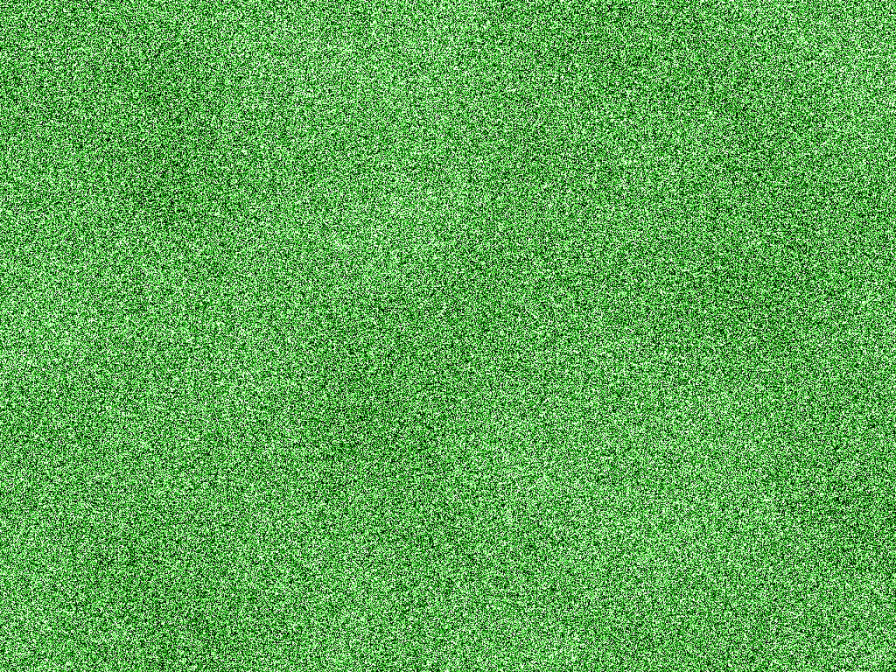
Write a Shadertoy shader that draws this texture.

```glsl
// Grassy green static: every tiny square grain adds strong grey noise to a
// green base and clips; the grains under a pixel are averaged by area. Soft
// cloudy patches of layered gradient noise shift the brightness.

#define GRAINS 768.0          // grains per canvas height
#define GRAIN_CONTRAST 0.88   // half range of the grey noise
#define CHROMA_CONTRAST 0.06  // half range of the tint noise
#define PATCH_SCALE 3.2       // patches per canvas height
#define PATCH_CONTRAST 0.26   // strength of the soft patches
#define BASE_GREEN vec3(0.27, 0.79, 0.20)
#define MAX_GRAINS 8          // most grains averaged along one axis

// Integer hash: three independent values from 0 to 1 per cell
vec3 hash3(vec2 cell) {
    uvec3 h = uvec3(ivec3(ivec2(cell), 17)) * 1664525u + 1013904223u;
    for (int i = 0; i < 2; i++) {
        h.x += h.y * h.z;
        h.y += h.z * h.x;
        h.z += h.x * h.y;
        h ^= h >> 16u;
    }
    return vec3(h & 65535u) / 65535.0;
}

// Gradient noise, roughly -0.7 to 0.7
float cornerSlope(vec2 cell, vec2 offset) {
    float angle = 6.2832 * hash3(cell + 700.0).x;
    return dot(vec2(cos(angle), sin(angle)), offset);
}

float gradientNoise(vec2 p) {
    vec2 cell = floor(p), f = p - cell;
    vec2 blend = f * f * f * (f * (f * 6.0 - 15.0) + 10.0);
    vec2 e = vec2(1.0, 0.0);
    float low = mix(cornerSlope(cell, f),
                    cornerSlope(cell + e.xy, f - e.xy), blend.x);
    float high = mix(cornerSlope(cell + e.yx, f - e.yx),
                     cornerSlope(cell + e.xx, f - e.xx), blend.x);
    return mix(low, high, blend.y);
}

// Soft patches from a few octaves
float patches(vec2 uv) {
    float sum = 0.0, weight = 0.5;
    vec2 p = uv * PATCH_SCALE + 4.7;
    for (int i = 0; i < 4; i++) {
        sum += weight * gradientNoise(p);
        p = mat2(0.8, 0.6, -0.6, 0.8) * p * 2.0 + 3.1;
        weight *= 0.5;
    }
    return sum;
}

// Clipped colour of one grain
vec3 grainColor(vec2 cell, float shade) {
    vec3 tint = hash3(cell + 3000.0) * 2.0 - 1.0;
    float grey = hash3(cell + 8.0).x * 2.0 - 1.0;
    vec3 color = BASE_GREEN + shade + GRAIN_CONTRAST * grey + CHROMA_CONTRAST * tint;
    return clamp(color, 0.0, 1.0);
}

void mainImage(out vec4 fragColor, in vec2 fragCoord) {
    vec2 uv = fragCoord / iResolution.y;
    float shade = PATCH_CONTRAST * patches(uv);

    // Average the grains, each weighted by the area it shares with the pixel
    float width = min(GRAINS / iResolution.y, float(MAX_GRAINS - 1));
    vec2 lower = uv * GRAINS - 0.5 * width;
    vec2 upper = lower + width;
    vec2 first = floor(lower);
    int count = int(ceil(width)) + 1;
    vec3 sum = vec3(0.0);
    float area = 0.0;
    for (int y = 0; y < count; y++) {
        for (int x = 0; x < count; x++) {
            vec2 cell = first + vec2(x, y);
            vec2 overlap = max(min(cell + 1.0, upper) - max(cell, lower), 0.0);
            float share = overlap.x * overlap.y;
            sum += share * grainColor(cell, shade);
            area += share;
        }
    }
    fragColor = vec4(sum / area, 1.0);
}
```
